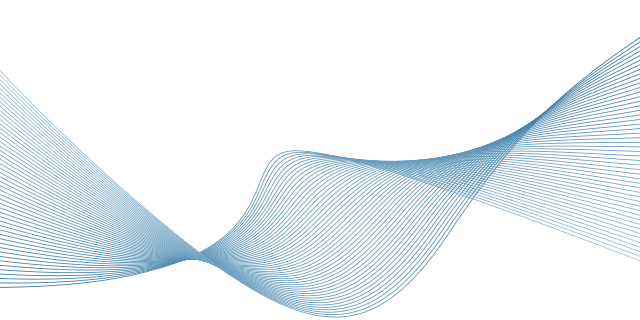
Write a WebGL 1 fragment shader that draws this background.

```glsl
precision highp float;
// A twisted ribbon of fine blue lines on white. Each line is a chain of three
// cubic curves, blended between two edge curves; the pixel's distance to
// every line gives its ink.

uniform vec2 u_resolution;

#define LINE_COUNT 50
#define SOLVE_STEPS 8
#define LINE_WIDTH 0.0026
#define PAPER vec3(1.0)
#define DARK_INK vec3(0.17, 0.45, 0.62)
#define LIGHT_INK vec3(0.62, 0.76, 0.86)

// Weights of the four control values of a cubic curve
vec4 curveWeights(float u) {
  float v = 1.0 - u;
  return vec4(v * v * v, 3.0 * v * v * u, 3.0 * v * u * u, u * u * u);
}

// Weights of the curve's direction, up to a constant factor
vec4 tangentWeights(float u) {
  float v = 1.0 - u;
  return vec4(-v * v, v * v - 2.0 * u * v, 2.0 * u * v - u * u, u * u);
}

// Control values of line t for the section that spans x
void ribbonSection(float x, float t, out vec4 xs, out vec4 ys) {
  if (x < mix(0.573, 0.643, t)) {
    // Left fan, closing into the knot
    xs = mix(vec4(0.0, 0.234, 0.422, 0.573), vec4(0.0, 0.221, 0.464, 0.643), t);
    ys = mix(vec4(0.102, 0.104, 0.128, 0.188), vec4(0.779, 0.544, 0.331, 0.195), t);
  } else if (x < mix(0.924, 1.406, t)) {
    // Broad middle sheet
    xs = mix(vec4(0.573, 0.875, 0.763, 0.924), vec4(0.643, 1.005, 1.188, 1.406), t);
    ys = mix(vec4(0.188, 0.307, 0.529, 0.529), vec4(0.195, -0.076, -0.052, 0.276), t);
  } else {
    // Fold and right fan
    xs = mix(vec4(0.924, 1.086, 1.563, 2.0), vec4(1.406, 1.625, 1.771, 2.0), t);
    ys = mix(vec4(0.529, 0.529, 0.352, 0.185), vec4(0.276, 0.604, 0.727, 0.883), t);
  }
}

// Distance from p to line t: halve towards p.x, then measure to the tangent
float lineDistance(vec2 p, float t) {
  vec4 xs, ys;
  ribbonSection(p.x, t, xs, ys);
  float u = 0.5;
  float halfStep = 0.25;
  for (int i = 0; i < SOLVE_STEPS; i++) {
    u += dot(curveWeights(u), xs) < p.x ? halfStep : -halfStep;
    halfStep *= 0.5;
  }
  vec4 w = curveWeights(u);
  vec4 d = tangentWeights(u);
  vec2 offset = p - vec2(dot(w, xs), dot(w, ys));
  vec2 tangent = normalize(vec2(dot(d, xs), dot(d, ys)));
  return abs(offset.x * tangent.y - offset.y * tangent.x);
}

// Share of a pixel covered by a line at the given distance
float lineCoverage(float dist, float pixel) {
  float halfLine = 0.5 * LINE_WIDTH;
  float halfPixel = 0.5 * pixel;
  float overlap = min(dist + halfLine, halfPixel) - max(dist - halfLine, -halfPixel);
  return clamp(overlap / pixel, 0.0, 1.0);
}

void main() {
  vec2 uv = gl_FragCoord.xy / u_resolution;
  vec2 p = uv * vec2(2.0, 1.0);
  float pixel = 1.0 / u_resolution.y;
  vec3 color = PAPER;

  // Lay down the lines; darkness swaps between the edges from left to right
  for (int i = 0; i < LINE_COUNT; i++) {
    float t = float(i) / float(LINE_COUNT - 1);
    float darkness = mix(1.0 - t, t, uv.x);
    vec3 ink = mix(LIGHT_INK, DARK_INK, darkness);
    color = mix(color, ink, lineCoverage(lineDistance(p, t), pixel));
  }
  gl_FragColor = vec4(color, 1.0);
}
```
